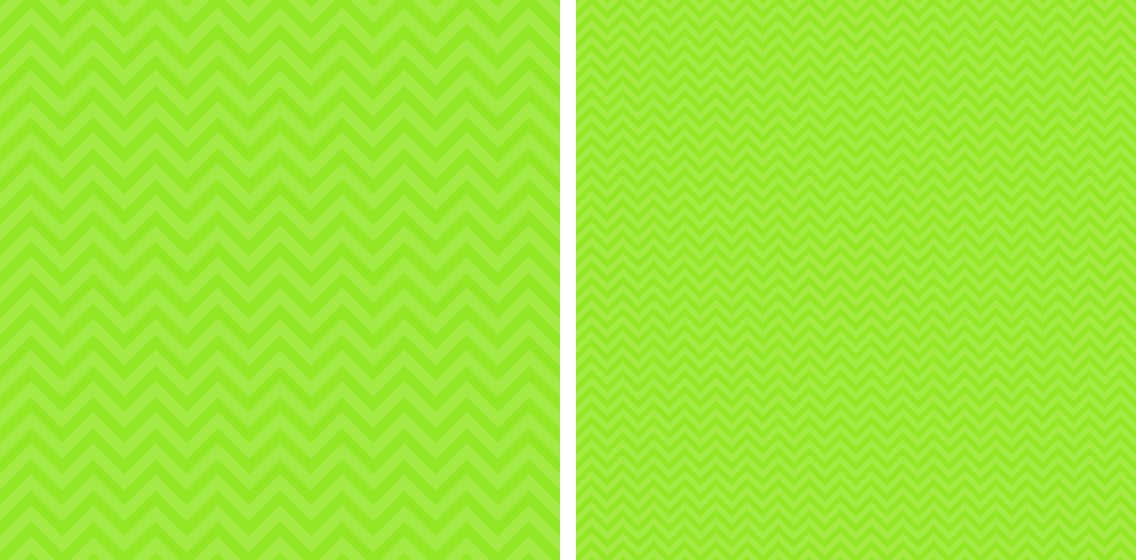
Left: one tile. Right: repeated 2 by 2.
Reproduce this pattern procedurally as a Shadertoy shader.

```glsl
// Height of a zigzag with one peak per unit: 0 at the ends, 1 in the middle
float zigzag(float x) {
    return 1.0 - abs(2.0 * fract(x) - 1.0);
}

void mainImage(out vec4 fragColor, in vec2 fragCoord) {
    vec2 uv = fragCoord / iResolution.xy;

    // 9 peaks across, 18 bands down; each peak rises by one full band period
    float phase = uv.y * 18.0 - zigzag(uv.x * 9.0);

    // Signed distance to the light band's edge, in band periods
    float edge = abs(fract(phase) - 0.5) - 0.258;

    // Half a pixel of smoothing across the 45 degree edges
    float blur = 0.7 * 18.0 / min(iResolution.x, iResolution.y);
    float band = 1.0 - smoothstep(-blur, blur, edge);

    vec3 deepLime = vec3(0.575, 0.905, 0.14);
    vec3 paleLime = vec3(0.64, 0.92, 0.265);
    fragColor = vec4(mix(deepLime, paleLime, band), 1.0);
}
```
